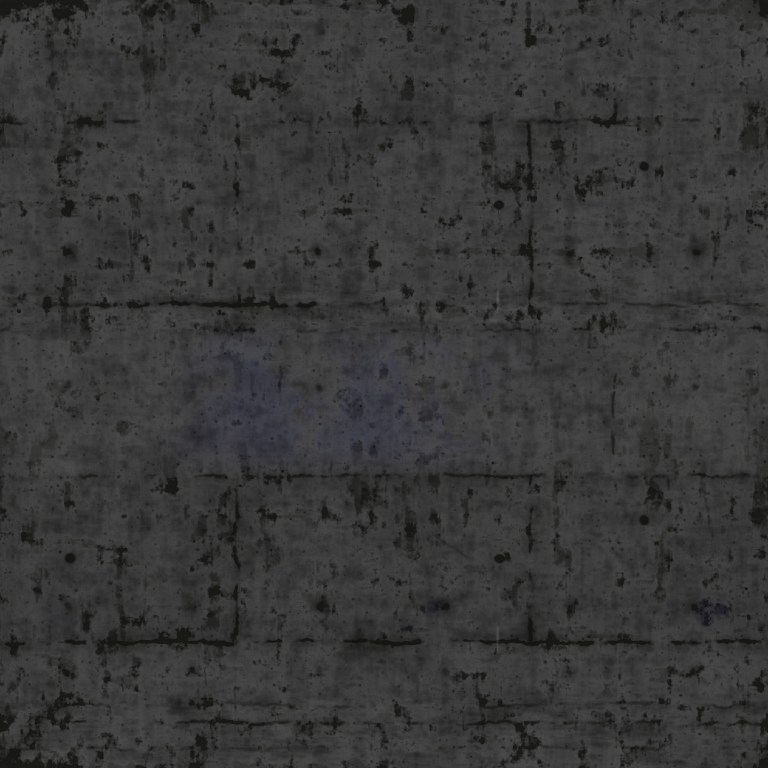
Give the GLSL for this texture, as a WebGL 1 fragment shader.

```glsl
precision highp float;
uniform vec2 u_resolution;

float hash(vec2 p) {
  vec3 q = fract((p.xyx + 7.3) * 0.1031);
  q += dot(q, q.yzx + 33.33);
  return fract((q.x + q.y) * q.z);
}

// Value noise that wraps after the given number of cells
float noise(vec2 uv, vec2 cells) {
  vec2 p = uv * cells, i = floor(p), f = fract(p);
  f = f * f * (3.0 - 2.0 * f);
  vec2 a = mod(i, cells), b = mod(i + 1.0, cells);
  return mix(mix(hash(a), hash(vec2(b.x, a.y)), f.x),
             mix(hash(vec2(a.x, b.y)), hash(b), f.x), f.y);
}

float fbm(vec2 uv, vec2 cells) {
  float sum = 0.0, gain = 0.40;
  for (int i = 0; i < 4; i++) {
    sum += gain * noise(uv, cells);
    cells *= 2.0;
    gain *= 0.66;
  }
  return sum / 0.953;
}

float span(float x, float from, float to) {
  return smoothstep(from - 0.006, from + 0.006, x) * (1.0 - smoothstep(to - 0.006, to + 0.006, x));
}

// Crumbling dark core inside a soft dirty halo
float seam(float d, float wear) {
  float core = 1.0 - smoothstep(0.0004, 0.0036, abs(d));
  return 0.8 * core * smoothstep(0.42, 0.80, wear) + 0.60 * wear * wear * exp(-abs(d) * 120.0);
}

float disc(vec2 d, float radius, float blur) {
  return 1.0 - smoothstep(radius - blur, radius + blur, length(d));
}

// Sparse air bubbles, one candidate per cell
float pits(vec2 uv, float cells) {
  vec2 p = uv * cells, id = mod(floor(p), cells);
  vec2 center = 0.25 + 0.5 * vec2(hash(id + 3.1), hash(id + 17.7));
  float radius = 0.06 + 0.12 * hash(id + 41.3);
  return disc(fract(p) - center, radius, 0.10) * step(0.82, hash(id + 71.9));
}

void main() {
  vec2 uv = gl_FragCoord.xy / u_resolution;
  float pixel = 1.0 / min(u_resolution.x, u_resolution.y);
  float cloud = fbm(uv, vec2(5.0, 6.0));
  float blotch = fbm(uv.yx, vec2(13.0, 15.0));
  float drips = fbm(uv, vec2(58.0, 9.0));
  float boardGrain = fbm(uv, vec2(13.0, 64.0));
  float grit = fbm(uv, vec2(62.0, 58.0));
  float wear = clamp(0.5 + 2.2 * (fbm(uv, vec2(25.0, 28.0)) - 0.49), 0.0, 1.0);
  vec2 wall = uv + 0.005 * (vec2(noise(uv, vec2(19.0, 23.0)), noise(uv, vec2(17.0, 21.0))) - 0.5)
                 + 0.009 * (vec2(grit, fbm(uv.yx, vec2(51.0, 55.0))) - 0.5);

  // Concrete body with paler and darker courses
  float tone = 0.256 + 0.05 * (cloud - 0.5) + 0.11 * (drips - 0.5)
             + 0.11 * (boardGrain - 0.5) + 0.17 * (grit - 0.5);
  float paleCourse = span(wall.y, 0.381, 0.565);
  tone += 0.004 * paleCourse - 0.010 * span(wall.y, 0.164, 0.381);
  float ledge = span(wall.y, 0.565, 0.625) + span(wall.y, 0.0, 0.09);
  tone += 0.12 * ledge * (boardGrain - 0.5);

  // Damp stains, broken into upright and level flecks
  float damp = smoothstep(0.46, 0.74, blotch + 0.04 * smoothstep(0.75, 1.0, uv.y));
  float upright = smoothstep(0.53, 0.70, 0.5 * drips + 0.5 * grit + 0.22 * (blotch - 0.5));
  float level = smoothstep(0.54, 0.70, 0.5 * boardGrain + 0.5 * grit + 0.22 * (cloud - 0.5));
  float dirt = 0.09 * damp + (0.58 * upright + 0.40 * level) * (1.0 - 0.35 * paleCourse);
  dirt += 0.40 * pits(uv, 97.0) + 0.22 * pits(uv + 0.37, 61.0);

  // Two lifts of formwork: offset panels, bolt holes and a pale nick
  float joints = 0.0, holes = 0.0, chips = 0.0;
  for (int k = 0; k < 2; k++) {
    float lift = float(k);
    float top = 0.841 - 0.46 * lift;
    float bottom = top - 0.238 + 0.021 * lift;
    joints += seam(wall.y - top, wear) * 0.75;
    joints += seam(wall.y - bottom, wear + 0.15 * lift) * mix(0.55, 1.25, lift);
    float lower = span(wall.y, bottom, top), upper = span(wall.y, top, top + 0.19);
    for (int i = 0; i < 2; i++) {
      float column = float(i);
      joints += lower * seam(wall.x - 0.309 - 0.381 * column, wear + 0.15);
      joints += upper * seam(wall.x - 0.367 - 0.433 * column, wear + 0.05) * (0.95 - 0.25 * lift);
    }
    for (int i = 0; i < 3; i++) {
      float n = float(i);
      vec2 bolt = vec2(0.091 + 0.559 * min(n, 1.0) + 0.189 * max(n - 1.0, 0.0),
                       top - 0.108 + 0.050 * max(n - 1.0, 0.0));
      vec2 d = mix(uv, wall, 0.3) - bolt;
      holes += disc(d, 0.0060, 0.0012 + pixel) + 0.45 * wear * exp(-length(d) * 75.0);
    }
    chips += disc(vec2(uv.x - 0.648, (uv.y - bottom - 0.005) * 0.13), 0.0015, pixel);
  }

  // Secondary cracks along the ledges
  joints += 0.50 * seam(wall.y - 0.570, wear) + 0.5 * seam(wall.y - 0.082, wear);
  joints += 0.70 * seam(wall.y - 0.060 + 0.012 * (cloud - 0.5), wear) + 0.45 * seam(wall.y - 0.026, wear);
  joints += 0.9 * span(wall.x, 0.17, 0.41) * seam(wall.y - 0.604, wear + 0.15);
  vec2 scratch = wall - vec2(0.588, 0.290);
  joints += 0.6 * span(scratch.x, -0.023, 0.023) * seam(scratch.y + 0.65 * scratch.x, 0.6);

  // Rows of plugged tie holes
  for (int j = 0; j < 5; j++) {
    float row = float(j), large = mod(row, 2.0);
    float height = 0.958 - 0.46 * floor(row * 0.5) - 0.288 * large;
    if (j == 4) { height = 0.125; large = 0.8; }
    for (int i = 0; i < 6; i++) {
      float chance = hash(vec2(float(i) + 5.0, row + 9.0));
      vec2 d = wall - vec2(0.088 + 0.1635 * float(i), height);
      holes += (0.25 + 0.45 * chance) * disc(d, 0.0042, 0.003);
      holes += large * (0.4 + 0.5 * chance) * wear * disc(d, 0.010, 0.009);
    }
  }

  // Bluish scabs low on the wall, and pale scrapes on the upper ledge
  float scab = disc((wall - vec2(0.930, 0.205)) * vec2(1.0, 1.2), 0.024, 0.010)
             + disc((wall - vec2(0.572, 0.208)) * vec2(1.0, 1.6), 0.020, 0.010)
             + 0.6 * disc((wall - vec2(0.525, 0.188)) * vec2(1.0, 2.0), 0.020, 0.012)
             + 0.4 * disc(wall - vec2(0.073, 0.205), 0.022, 0.014);
  scab *= smoothstep(0.36, 0.60, grit);
  chips += 0.5 * span(uv.x, 0.59, 0.68) * disc(vec2(0.0, wall.y - 0.582), 0.003, 0.002) * wear;

  float shade = clamp(dirt + 0.75 * joints + 0.9 * holes + 0.55 * scab, 0.0, 0.88);
  vec3 color = mix(vec3(tone), vec3(0.062, 0.062, 0.052), shade);
  color += 0.10 * min(chips, 1.0);
  float bluePatch = smoothstep(0.18, 0.32, uv.x) * (1.0 - smoothstep(0.50, 0.76, uv.x))
                  * smoothstep(0.37, 0.43, uv.y) * (1.0 - smoothstep(0.53, 0.59, uv.y));
  color.b += 0.040 * bluePatch * smoothstep(0.36, 0.62, blotch) + 0.035 * min(scab, 1.0);
  gl_FragColor = vec4(clamp(color, 0.0, 1.0), 1.0);
}
```
